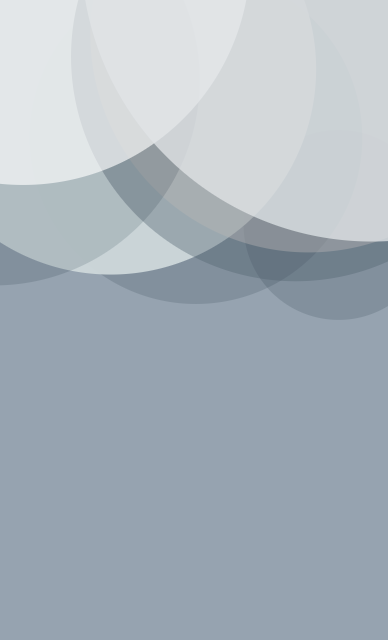
Reproduce this background procedurally as a Shadertoy shader.

```glsl
// Large translucent discs overlap along the top of a flat slate-blue field.
// Each disc is an antialiased distance mask; discs are laid from back to front,
// either shading what lies below or covering it with a translucent colour.

// Discs: centre x, centre y, radius, in canvas heights
const vec3 SMALL_SHADE  = vec3( 0.529, 0.6485, 0.1484);
const vec3 MIDDLE_SHADE = vec3( 0.306, 0.785,  0.260);
const vec3 LEFT_SHADE   = vec3(-0.009, 0.875,  0.321);
const vec3 PALE_DISC    = vec3( 0.173, 0.892,  0.321);
const vec3 SLATE_DISC   = vec3( 0.462, 0.9115, 0.351);
const vec3 WARM_DISC    = vec3( 0.482, 0.9466, 0.341);
const vec3 LEFT_WHITE   = vec3( 0.036, 1.066,  0.355);
const vec3 RIGHT_WHITE  = vec3( 0.581, 1.077,  0.4544);

// Colours, with opacity in the fourth value
const vec3 FIELD       = vec3(0.588, 0.640, 0.690);
const vec3 SHADE       = vec3(0.870, 0.885, 0.895);
const vec4 PALE        = vec4(0.805, 0.845, 0.855, 0.95);
const vec4 SLATE       = vec4(0.314, 0.382, 0.432, 0.38);
const vec4 WARM        = vec4(0.722, 0.710, 0.706, 0.42);
const vec4 WHITE       = vec4(1.000, 1.000, 1.000, 0.64);
const vec4 CLOUD       = vec4(0.882, 0.895, 0.905, 0.77);
const vec4 AQUA_VEIL   = vec4(0.670, 0.805, 0.805, 0.08);

// Soft coverage of a disc, one pixel wide at its rim
float discMask(vec2 p, vec3 disc) {
    float d = length(p - disc.xy) - disc.z;
    return clamp(0.5 - d * iResolution.y, 0.0, 1.0);
}

vec3 shade(vec3 base, float mask) {
    return base * mix(vec3(1.0), SHADE, mask);
}

vec3 cover(vec3 base, vec4 paint, float mask) {
    return mix(base, paint.rgb, paint.a * mask);
}

void mainImage(out vec4 fragColor, in vec2 fragCoord) {
    vec2 p = fragCoord / iResolution.y;
    float middle = discMask(p, MIDDLE_SHADE);
    float pale = discMask(p, PALE_DISC);
    float cloud = discMask(p, RIGHT_WHITE);

    // Dark and coloured discs
    vec3 col = shade(FIELD, discMask(p, SMALL_SHADE));
    col = shade(col, middle);
    col = cover(col, PALE, pale);
    col = cover(col, SLATE, discMask(p, SLATE_DISC));
    col = cover(col, WARM, discMask(p, WARM_DISC));
    col = shade(col, discMask(p, LEFT_SHADE));

    // White discs in front
    col = cover(col, WHITE, discMask(p, LEFT_WHITE));
    col = cover(col, CLOUD, cloud);

    // Faint aqua crescent inside the right white disc
    col = cover(col, AQUA_VEIL, cloud * middle * (1.0 - pale));

    fragColor = vec4(col, 1.0);
}
```
